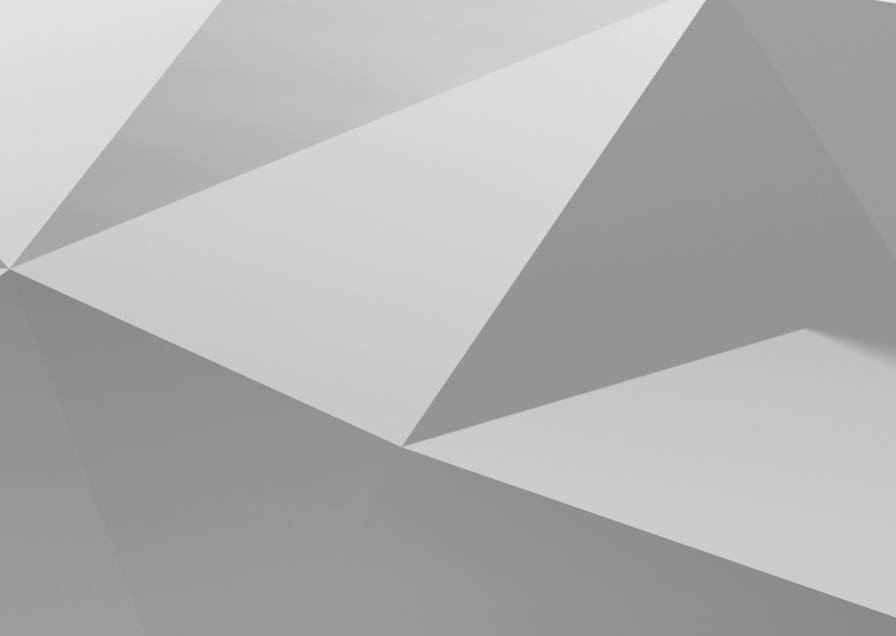
Write a Shadertoy shader that draws this background.

```glsl
// Folded paper relief: large grey facets meeting at sharp and soft creases.
// Each facet is a linear tone ramp, layered through half-plane masks,
// with faint stretched noise for the brushed paper surface.

#define STREAK_SCALE vec2(2.5, 17.0)
#define STREAK_TILT 0.18
#define STREAK_AMOUNT 0.022
#define GRAIN_AMOUNT 0.006
#define SOFT_FOLD 0.025

// Shared corners, as fractions of the canvas
const vec2 LEFT = vec2(0.0104, 0.577);
const vec2 BASE = vec2(0.448, 0.297);
const vec2 PEAK = vec2(0.788, 1.0);
const vec2 RIDGE = vec2(0.898, 0.4835);
const vec2 APEX = vec2(0.816, 1.0);

float hash(vec2 p) {
    p = fract(p * vec2(0.1031, 0.1137));
    p += dot(p, p.yx + 33.33);
    return fract((p.x + p.y) * p.x * 17.0);
}

float noise(vec2 p) {
    vec2 i = floor(p), f = fract(p);
    f = f * f * (3.0 - 2.0 * f);
    return mix(mix(hash(i), hash(i + vec2(1, 0)), f.x),
               mix(hash(i + vec2(0, 1)), hash(i + vec2(1, 1)), f.x), f.y);
}

// Coverage of the half plane left of the line a to b
float leftOf(vec2 p, vec2 a, vec2 b, float blur) {
    vec2 aspect = vec2(iResolution.x / iResolution.y, 1.0);
    vec2 d = (b - a) * aspect, q = (p - a) * aspect;
    float dist = (d.x * q.y - d.y * q.x) / length(d);
    float w = blur + 0.8 / iResolution.y;
    return smoothstep(-w, w, dist);
}

float rightOf(vec2 p, vec2 a, vec2 b, float blur) {
    return leftOf(p, b, a, blur);
}

// Tone running from one value at a to another at b
float ramp(vec2 p, vec2 a, vec2 b, float toneA, float toneB) {
    vec2 d = b - a;
    return mix(toneA, toneB, clamp(dot(p - a, d) / dot(d, d), 0.0, 1.0));
}

void mainImage(out vec4 fragColor, in vec2 fragCoord) {
    vec2 uv = fragCoord / iResolution.xy;
    vec2 brushed = (uv + vec2(0.0, STREAK_TILT * uv.x)) * STREAK_SCALE;
    float streak = 0.65 * noise(brushed) + 0.35 * noise(brushed * 2.1 + 7.0) - 0.5;

    // Bright central facet
    float tone = ramp(uv, vec2(0.40, 0.38), vec2(0.68, 1.0), 0.785, 0.88);
    tone += 0.3 * STREAK_AMOUNT * streak;

    // Upper facet, dark at its left tip
    float upper = ramp(uv, vec2(0.08, 0.64), vec2(0.40, 0.98), 0.65, 0.79);
    upper += ramp(uv, vec2(0.40, 0.9), vec2(0.75, 1.0), 0.0, 0.05);
    upper += 1.6 * STREAK_AMOUNT * streak;
    tone = mix(tone, upper, leftOf(uv, LEFT, vec2(0.749, 1.0), 0.001));

    // Upper left corner facet
    float corner = ramp(uv, vec2(0.10, 0.62), vec2(0.0, 1.0), 0.825, 0.885);
    tone = mix(tone, corner, leftOf(uv, LEFT, vec2(0.2474, 1.0), 0.0));

    // Shaded right side with a soft upright crease and a slanted fold
    float rightSide = rightOf(uv, BASE, PEAK, 0.0);
    float shade = ramp(uv, vec2(0.55, 0.36), vec2(0.76, 0.95), 0.595, 0.675);
    shade += STREAK_AMOUNT * streak;
    float crease = ramp(uv, vec2(0.83, 0.95), vec2(0.90, 0.5), 0.62, 0.605);
    float creaseBlur = SOFT_FOLD * (0.2 + 1.3 * (1.0 - uv.y));
    shade = mix(shade, crease, rightOf(uv, vec2(0.868, 0.48), APEX, creaseBlur));
    float slant = ramp(uv, vec2(0.90, 0.98), vec2(1.0, 0.62), 0.605, 0.58);
    shade = mix(shade, slant, leftOf(uv, vec2(1.0, 0.593), APEX, 0.002));
    tone = mix(tone, shade, rightSide);

    // Light wedge under the ridge, blurring toward the right border
    float wedge = ramp(uv, vec2(0.90, 0.45), vec2(0.84, 0.18), 0.755, 0.80);
    wedge += 0.5 * STREAK_AMOUNT * streak;
    float ridgeBlur = 0.003 + 0.22 * max(uv.x - RIDGE.x, 0.0);
    float wedgeMask = rightSide * rightOf(uv, BASE, RIDGE, 0.001)
                    * rightOf(uv, RIDGE, vec2(1.0, 0.436), ridgeBlur);
    tone = mix(tone, wedge, wedgeMask);

    // Lower dark facets, split by two faint folds
    float lower = ramp(uv, vec2(0.08, 0.54), vec2(0.22, 0.05), 0.54, 0.60);
    float lowerLeft = ramp(uv, LEFT, vec2(0.05, 0.0), 0.545, 0.615);
    lower = mix(lower, lowerLeft, rightOf(uv, LEFT, vec2(0.163, 0.0), 0.002));
    float lowerRight = ramp(uv, vec2(0.42, 0.08), vec2(0.98, 0.01), 0.605, 0.54);
    lowerRight -= 0.03 * smoothstep(0.0, 0.3, uv.y);
    lower = mix(lower, lowerRight, leftOf(uv, vec2(0.341, 0.0), BASE, 0.003) > 0.0
        ? rightOf(uv, vec2(0.341, 0.0), BASE, 0.003) : 1.0);
    lower += 0.3 * STREAK_AMOUNT * streak;
    float lowerMask = max(rightOf(uv, LEFT, BASE, 0.0)
                        * rightOf(uv, vec2(0.0, 0.566), LEFT, 0.0),
                          rightOf(uv, BASE, vec2(1.0, 0.029), 0.0));
    tone = mix(tone, lower, lowerMask);

    // Tiny dark fleck at the left border and bright sliver at the top right
    float fleck = rightOf(uv, vec2(0.0, 0.593), LEFT, 0.0)
                * leftOf(uv, vec2(0.0, 0.578), LEFT, 0.0) * step(uv.x, LEFT.x);
    tone = mix(tone, 0.62, fleck);
    tone = mix(tone, 0.9, leftOf(uv, vec2(0.976, 1.0), vec2(1.0, 0.9945), 0.0));

    tone += GRAIN_AMOUNT * (noise(uv * vec2(350.0, 250.0)) - 0.5);
    fragColor = vec4(vec3(tone), 1.0);
}
```
